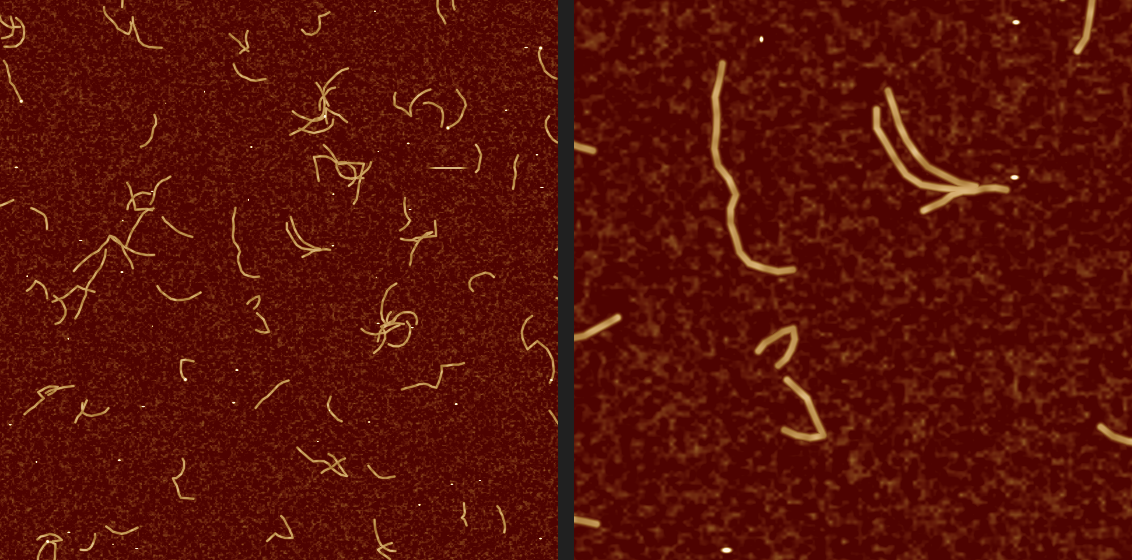
Left, the full canvas; right, a detail of the centre.
A Shadertoy shader for this pattern:

```glsl
vec3 hash3(vec2 p) {
    vec3 q = fract(p.xyx * vec3(.1031, .1030, .0973));
    q += dot(q, q.yxz + 33.33);
    return fract((q.xxy + q.yzz) * q.zyx);
}

float noise(vec2 p) {
    vec2 i = floor(p), f = fract(p);
    f = f * f * (3. - 2. * f);
    return mix(mix(hash3(i).x, hash3(i + vec2(1, 0)).x, f.x),
               mix(hash3(i + vec2(0, 1)).x, hash3(i + vec2(1, 1)).x, f.x), f.y);
}

float segmentDistance(vec2 p, vec2 a, vec2 b) {
    vec2 ap = p - a, ab = b - a;
    return length(ap - ab * clamp(dot(ap, ab) / dot(ab, ab), 0., 1.));
}

// Distance to a bending fibre with one possible kink
float fibreDistance(vec2 p, vec2 start, vec2 seed) {
    vec3 shape = hash3(seed), bend = hash3(seed + 71.);
    float heading = 6.2832 * shape.x;
    float stepLength = mix(.0055, .0115, shape.y);
    float curve = (shape.z - .5) * .6;
    float kink = bend.y < .5 ? 0. : (bend.z - .5) * 4.;
    int kinkStep = 2 + int(4. * bend.x);
    float nearest = 1.;
    for (int i = 0; i < 8; i++) {
        heading += curve + (hash3(seed + 13. * float(i + 1)).y - .5) * .7;
        if (i == kinkStep) heading += kink;
        vec2 end = start + stepLength * vec2(cos(heading), sin(heading));
        nearest = min(nearest, segmentDistance(p, start, end));
        start = end;
    }
    return nearest;
}

// Height of scattered groups of fibres, some with a bright knot
float fibreHeight(vec2 uv) {
    float nearest = 1., knot = 0.;
    for (int y = -1; y <= 1; y++)
    for (int x = -1; x <= 1; x++) {
        vec2 cell = floor(uv * 8.) + vec2(x, y) + 5.;
        vec3 place = hash3(cell);
        vec2 node = (cell - 5. + .1 + .8 * place.xy) / 8.;
        float nodeDistance = distance(uv, node);
        if (place.z > .74 || nodeDistance > .125) continue;

        vec3 group = hash3(cell + 37.);
        int count = group.x > .96 ? 7 : 1 + int(2.7 * group.x);
        for (int i = 0; i < count; i++) {
            vec2 seed = cell * 3. + 19. * float(i) + 101.;
            vec3 shift = hash3(seed + 7.);
            vec2 offset = i > 0 && shift.z > .4 ? (shift.xy - .5) * .04 : vec2(0);
            nearest = min(nearest, fibreDistance(uv, node + offset, seed));
        }
        if (group.y > .8)
            knot = max(knot, 5. * (1. - smoothstep(.0015, .0055, nodeDistance)));
    }
    float ridge = 1. - smoothstep(.0009, .004, nearest);
    return max(knot, ridge * (3.1 + 1.2 * noise(uv * 170.)));
}

// Small bright flecks, wider than tall
float fleckHeight(vec2 uv) {
    vec2 cell = floor(uv * 13.);
    vec3 place = hash3(cell + 211.), size = hash3(cell + 307.);
    if (place.z > .3) return 0.;
    vec2 offset = fract(uv * 13.) - .1 - .8 * place.xy;
    float d = length(offset / 13. / vec2(mix(.0015, .0045, size.x), mix(.0013, .0025, size.y)));
    return 5. * (1. - smoothstep(.4, 1.2, d));
}

vec3 palette(float h) {
    vec3 c = mix(vec3(.305, .012, .002), vec3(.39, .095, .035), clamp(h, 0., 1.));
    c = mix(c, vec3(.48, .22, .085), clamp(h - 1., 0., 1.));
    c = mix(c, vec3(.64, .45, .19), clamp(h - 2., 0., 1.));
    c = mix(c, vec3(.83, .67, .43), clamp(h - 3., 0., 1.));
    return mix(c, vec3(1., .97, .9), clamp(h - 4., 0., 1.));
}

void mainImage(out vec4 fragColor, in vec2 fragCoord) {
    vec2 uv = fragCoord / iResolution.y;

    // Grainy ground with faint scan rows
    float grain = .6 * noise(uv * vec2(215, 250)) + .4 * noise(uv * vec2(400, 430) + 50.);
    float rows = noise(uv * vec2(2, 180) + 90.) - .5;
    float height = max(0., .25 + 5. * (grain - .5) + .25 * rows);

    height = max(height, fibreHeight(uv));
    height = max(height, fleckHeight(uv));

    // One long scan streak
    vec2 streak = abs(uv - vec2(.8, .7)) / vec2(.04, .0016);
    height = max(height, 4.6 * (1. - smoothstep(.4, 1.2, max(streak.x, streak.y))));

    fragColor = vec4(palette(height), 1);
}
```
